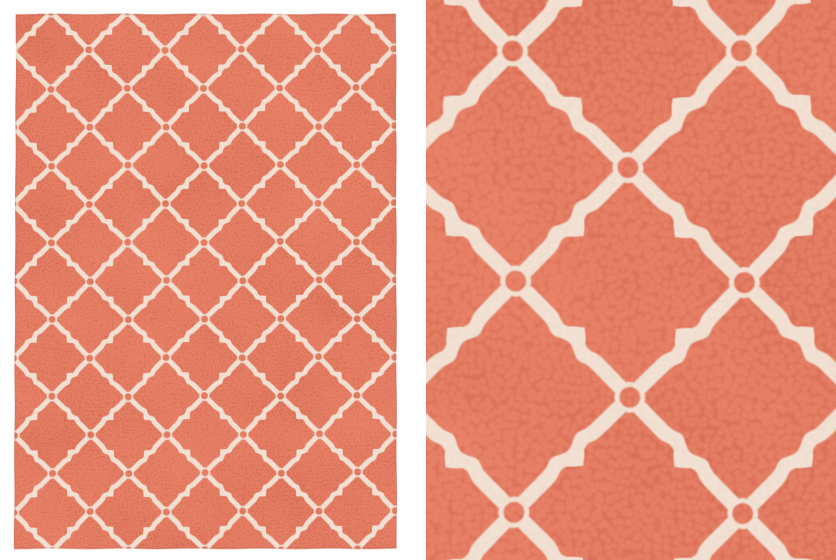
Left: the whole. Right: its middle third, enlarged.
Write a Shadertoy shader that draws this pattern.

```glsl
// Coral flatweave rug with a cream ogee trellis and dotted crossings, on white.
#define CORAL_LIGHT vec3(0.895, 0.495, 0.395)
#define CORAL_DARK vec3(0.865, 0.445, 0.355)
#define CREAM vec3(0.945, 0.875, 0.820)
#define REPEAT vec2(0.1860, 0.1374)  // cell size: 5 across, 7 down
#define ORIGIN vec2(0.0315, 0.8415)  // lower-left corner of a top-row cell
#define BAND 0.095                   // half width of the trellis band
#define DOT 0.090                    // radius of the dot at a crossing
#define RING 0.135                   // radius of the cream ring around it
#define CUSP 0.105                   // height of the point at mid-band
#define BULGE 0.045                  // outward swell beside the point
#define THREADS vec2(190.0, 260.0)   // weave cells over the canvas
#define WEAR 0.025                   // strength of uneven dye

vec2 hash2(vec2 p) {
    vec3 q = fract(p.xyx * vec3(0.1031, 0.1030, 0.0973));
    q += dot(q, q.yzx + 33.33);
    return fract((q.xx + q.yz) * q.zy);
}

// Cellular noise: distance to the nearest scattered point
float cellular(vec2 p) {
    vec2 cell = floor(p), local = fract(p);
    float nearest = 2.0;
    for (int y = -1; y <= 1; y++)
    for (int x = -1; x <= 1; x++) {
        vec2 o = vec2(x, y);
        nearest = min(nearest, length(o + hash2(cell + o) - local));
    }
    return nearest;
}

// Slow uneven dye from layered sines
float dye(vec2 p) {
    float sum = 0.0, amp = 0.5;
    for (int i = 0; i < 4; i++) {
        sum += amp * sin(p.x + 1.7 * sin(p.y)) * sin(p.y * 1.3 + p.x * 0.4);
        p = mat2(1.6, 1.2, -1.2, 1.6) * p + 2.3;
        amp *= 0.55;
    }
    return sum;
}

// Signed distance to the band in a mirrored cell quadrant, nodes at (1,0) and (0,1)
float trellis(vec2 f) {
    float across = f.x + f.y - 1.0;
    float along = abs(f.x - f.y);
    float swell = BULGE * exp(-pow((along - 0.22) / 0.10, 2.0));
    float inner = -BAND + swell - CUSP * max(0.0, 1.0 - along / 0.15);
    float outer = BAND + swell - 0.03 * exp(-pow(along / 0.10, 2.0));
    return 0.7071 * max(across - outer, inner - across);
}

float box(vec2 p, vec2 lo, vec2 hi) {
    vec2 d = max(lo - p, p - hi);
    return max(d.x, d.y);
}

float fill(float d, float soft) {
    return 1.0 - smoothstep(-soft, soft, d);
}

void mainImage(out vec4 fragColor, in vec2 fragCoord) {
    vec2 uv = fragCoord / iResolution.xy;
    float pixel = 1.0 / iResolution.y;

    // Trellis cells, slightly skewed as in hand-laid cloth
    vec2 skew = vec2(0.0042 * (0.91 - uv.y), 0.003 * (uv.x - 0.22));
    vec2 cell = (uv - ORIGIN - skew) / REPEAT;
    cell += 0.006 * vec2(sin(uv.y * 23.0), sin(uv.x * 19.0 + uv.y * 7.0));
    vec2 f = abs(fract(cell) - 0.5) * 2.0;
    float soft = 1.5 * pixel / REPEAT.y + 0.008;
    float node = min(length(f - vec2(1.0, 0.0)), length(f - vec2(0.0, 1.0)));
    float cream = fill(min(trellis(f), node - RING), soft);
    cream *= 1.0 - fill(node - DOT, soft);

    // Woven ground
    float grain = cellular(uv * THREADS);
    float rows = sin(uv.y * 900.0 + 1.5 * sin(uv.x * 60.0));
    float tone = dye(uv * vec2(9.0, 14.0));
    float shade = smoothstep(0.25, 0.85, grain + 0.06 * rows - 0.12 * tone);
    vec3 ground = mix(CORAL_LIGHT, CORAL_DARK, shade) + WEAR * 0.6 * tone;
    vec3 yarn = CREAM + WEAR * (0.45 - grain);
    vec3 color = mix(ground, yarn, cream);

    // Rug outline, leaning a little, with a darker bound edge
    vec2 p = uv;
    p.x += 0.005 * (1.0 - uv.y) * (1.0 - 1.4 * uv.x);
    p += 0.0006 * sin(uv.yx * vec2(41.0, 37.0));
    float rug = box(p, vec2(0.039, 0.0200), vec2(0.966, 0.975));
    color *= 1.0 - 0.06 * smoothstep(-0.005, 0.0, rug);
    color = mix(vec3(1.0), color, fill(rug, pixel));
    fragColor = vec4(color, 1.0);
}
```
